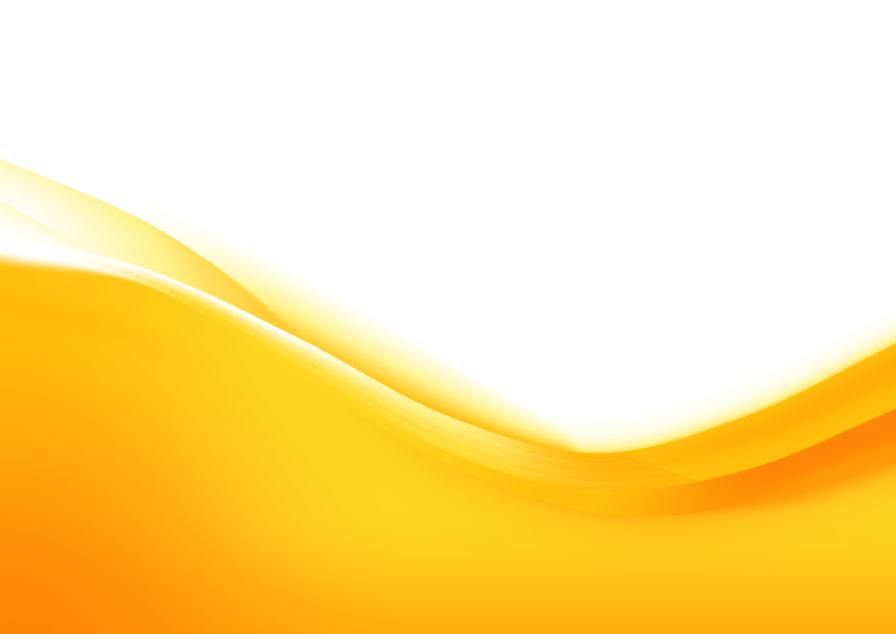
Give the GLSL for this background, as a Shadertoy shader.

```glsl
#define WHITE vec3(1.0, 1.0, 1.0)
#define PALE vec3(1.0, 0.95, 0.55)
#define YELLOW vec3(1.0, 0.84, 0.14)
#define GOLD vec3(1.0, 0.75, 0.05)
#define AMBER vec3(1.0, 0.64, 0.02)
#define ORANGE vec3(1.0, 0.50, 0.02)
#define GLOW_WIDTH 0.015
#define SHADOW_WIDTH 0.035
#define FOLDS 3

// Smooth curve through seven evenly spaced heights
float wave(float x, float h[7]) {
    float s = clamp(x, 0.0, 1.0) * 6.0;
    int i = min(int(s), 5);
    float t = s - float(i);
    float b = h[i], c = h[i + 1];
    float a = i > 0 ? h[max(i - 1, 0)] : 2.0 * b - c;
    float d = i < 5 ? h[min(i + 2, 6)] : 2.0 * c - b;
    return b + 0.5 * t * (c - a + t * (2.0 * a - 5.0 * b + 4.0 * c - d
           + t * (3.0 * (b - c) + d - a)));
}

// Coverage below a curve
float below(float y, float height, float soft) {
    return 1.0 - smoothstep(-soft, soft, y - height);
}

float bell(float x, float width) {
    return exp(-x * x / (width * width));
}

vec3 lightRamp(float t) {
    vec3 tint = mix(WHITE, PALE, clamp(t * 2.0, 0.0, 1.0));
    return mix(tint, GOLD, clamp(t * 2.0 - 1.0, 0.0, 1.0));
}

// Broad yellow field with warm corners
vec3 field(vec2 p) {
    vec3 col = mix(YELLOW, GOLD, 1.0 - smoothstep(0.0, 0.35, p.x));
    col = mix(col, AMBER, 0.9 * (1.0 - smoothstep(-0.06, 0.2, p.y)));
    float corner = length(p * vec2(1.0, 0.85));
    return mix(col, ORANGE, 0.85 * (1.0 - smoothstep(0.0, 0.48, corner)));
}

void mainImage(out vec4 fragColor, in vec2 fragCoord) {
    vec2 p = fragCoord / iResolution.xy;
    float x = p.x, y = p.y;
    float px = 1.0 / iResolution.y;

    // Curve heights
    float upper = wave(x, float[7](0.750, 0.647, 0.493, 0.357, 0.274, 0.210, 0.173));
    float veil = wave(x, float[7](0.816, 0.697, 0.570, 0.425, 0.301, 0.221, 0.188));
    float crest = wave(x, float[7](0.632, 0.574, 0.467, 0.344, 0.285, 0.344, 0.458));
    float inner = wave(x, float[7](0.605, 0.559, 0.423, 0.287, 0.226, 0.259, 0.355));
    float base = wave(x, float[7](0.592, 0.548, 0.408, 0.268, 0.191, 0.202, 0.274));
    float right = smoothstep(0.55, 0.95, x);

    // Translucent veils over white
    float veilDepth = clamp((veil - y) / max(veil - crest, 0.02), 0.0, 1.0);
    float veilAmount = (0.1 * smoothstep(0.35, 0.5, x) + 0.9 * pow(veilDepth, 1.4))
        * below(y, veil, px) * smoothstep(0.12, 0.32, x) * (1.0 - smoothstep(0.62, 0.70, x));
    float fade = 0.33 * exp(-max(upper - y, 0.0) / 0.035);
    float upperAmount = mix(fade, 0.9, smoothstep(0.0, 0.36, x))
        * below(y, upper, px + 0.05 * smoothstep(0.22, 0.42, x));
    float lower = 0.684 - 0.79 * x;
    float lowerAmount = 0.25 * exp(-max(lower - y, 0.0) / 0.02) * below(y, lower, px);
    float glow = exp(-max(y - crest, 0.0) / GLOW_WIDTH) * smoothstep(0.48, 0.64, x);
    float amount = max(max(veilAmount, upperAmount), max(lowerAmount, 0.75 * glow));
    vec3 col = lightRamp(amount);

    // Bright ribbon, turning golden to the right
    float depth = clamp((crest - y) / (crest - base), 0.0, 1.0);
    vec3 edgeTint = mix(WHITE, PALE, smoothstep(0.28, 0.5, x));
    edgeTint = mix(edgeTint, GOLD, smoothstep(0.48, 0.68, x));
    vec3 bodyTint = mix(YELLOW, GOLD, smoothstep(0.5, 0.7, x));
    float filling = smoothstep(0.0, 0.65, depth) * smoothstep(0.06, 0.28, x);
    vec3 ribbon = mix(edgeTint, bodyTint, filling);
    ribbon = mix(ribbon, AMBER, 0.7 * right * bell(depth - 0.22, 0.16));

    // Fine folds inside the ribbon
    for (int i = 1; i <= FOLDS; i++) {
        float k = float(i) / float(FOLDS + 1);
        float gap = mix(crest, inner, k) - y;
        float sheen = step(0.0, gap) * exp(-max(gap, 0.0) / 0.009);
        float span = smoothstep(0.17, 0.3, x) * (1.0 - smoothstep(0.55, 0.8, x));
        ribbon = mix(ribbon, PALE, 0.3 * sheen * span);
    }
    float crossing = below(y, veil, px) * smoothstep(0.55, 0.66, x);
    ribbon = mix(ribbon, AMBER, 0.3 * crossing);
    col = mix(col, ribbon, below(y, crest, px + 0.012 * (1.0 - smoothstep(0.02, 0.16, x))));

    // Deeper inner ribbon
    vec3 innerTint = mix(YELLOW, GOLD, smoothstep(0.4, 0.62, x));
    innerTint = mix(innerTint, ORANGE, 0.9 * smoothstep(0.66, 0.86, x));
    innerTint = mix(innerTint, AMBER, 0.5 * right * bell(y - mix(inner, base, 0.75), 0.018));
    col = mix(col, innerTint, below(y, inner, px) * smoothstep(0.12, 0.27, x));

    // Foreground field with a soft fold and shadow
    vec3 ground = field(p);
    float shade = exp(-max(base - y, 0.0) / SHADOW_WIDTH) * smoothstep(0.3, 0.65, x);
    ground = mix(ground, mix(AMBER, ORANGE, 0.5 * right), 0.6 * shade);
    float streak = bell(y - base + 0.07 + 0.1 * x, 0.025);
    ground = mix(ground, AMBER, 0.25 * streak * (1.0 - smoothstep(0.05, 0.3, x)));
    float soft = px + 0.014 * (1.0 - smoothstep(0.0, 0.2, x)) + 0.035 * smoothstep(0.75, 0.95, x);
    col = mix(col, ground, below(y, base, soft));

    fragColor = vec4(col, 1.0);
}
```
